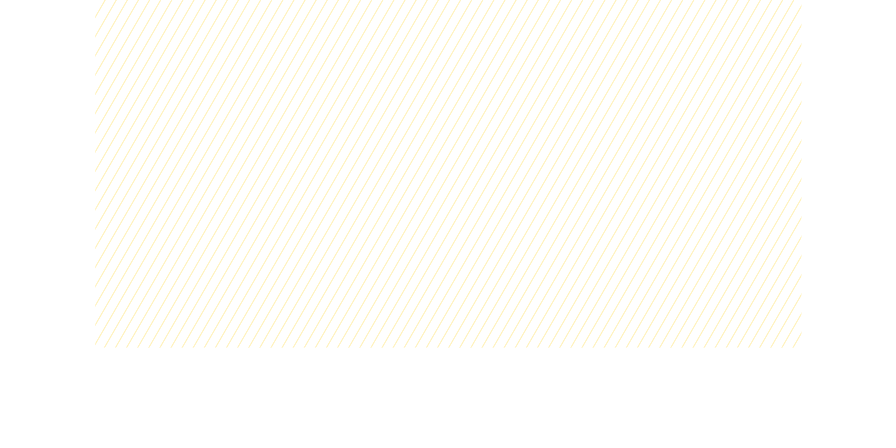
Give the GLSL for this pattern, as a WebGL 2 fragment shader.

```glsl
#version 300 es
precision highp float;

// Lengths are fractions of the canvas height
#define PANEL_MIN vec2(0.2125, 0.224)
#define PANEL_MAX vec2(1.789, 1.01)
#define STRIPE_ANGLE 60.0
#define STRIPE_PERIOD 0.02147
#define STRIPE_WIDTH 0.0013
#define STRIPE_ANCHOR vec2(0.7117, 0.6667)
#define EDGE_SOFTNESS 1.2
#define PAPER_COLOR vec3(1.0)
#define STRIPE_COLOR vec3(1.0, 0.90, 0.50)

uniform vec2 u_resolution;
out vec4 fragColor;

// Share of a filter footprint covered by a band centred on zero
float bandCoverage(float dist, float width, float footprint) {
    float low = max(dist - 0.5 * footprint, -0.5 * width);
    float high = min(dist + 0.5 * footprint, 0.5 * width);
    return max(high - low, 0.0) / footprint;
}

// Parallel slanted hairlines
float stripes(vec2 p, float footprint) {
    float angle = radians(STRIPE_ANGLE);
    vec2 normal = vec2(sin(angle), -cos(angle));
    float phase = dot(p - STRIPE_ANCHOR, normal) / STRIPE_PERIOD;
    float dist = (fract(phase + 0.5) - 0.5) * STRIPE_PERIOD;
    return bandCoverage(dist, STRIPE_WIDTH, footprint);
}

// Rectangle that clips the hairlines
float panelMask(vec2 p, float pixel) {
    vec2 inset = min(p - PANEL_MIN, PANEL_MAX - p);
    vec2 cover = clamp(inset / pixel + 0.5, 0.0, 1.0);
    return cover.x * cover.y;
}

void main() {
    float pixel = 1.0 / u_resolution.y;
    vec2 p = gl_FragCoord.xy * pixel;
    float ink = stripes(p, EDGE_SOFTNESS * pixel) * panelMask(p, pixel);
    fragColor = vec4(mix(PAPER_COLOR, STRIPE_COLOR, ink), 1.0);
}
```
